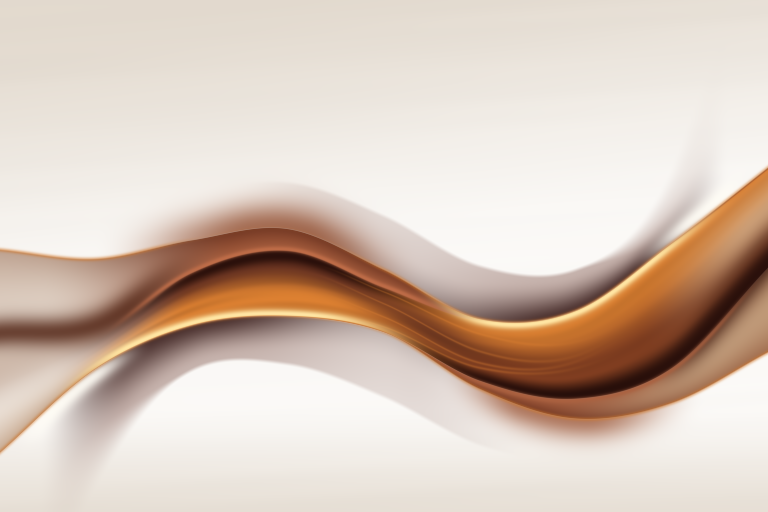
Reproduce this background procedurally as a WebGL 2 fragment shader.

```glsl
#version 300 es
precision highp float;
uniform vec2 u_resolution;
out vec4 fragColor;

const vec3 INK = vec3(0.16, 0.06, 0.04);
const vec3 BROWN = vec3(0.45, 0.22, 0.14);
const vec3 COPPER = vec3(0.67, 0.38, 0.25);
const vec3 ORANGE = vec3(0.81, 0.47, 0.18);
const vec3 GOLD = vec3(1.0, 0.90, 0.64);
const vec3 MAUVE = vec3(0.67, 0.56, 0.53);
const vec3 PALE = vec3(0.87, 0.81, 0.76);
const vec3 WHITE = vec3(1.0, 0.99, 0.96);

float hash(vec2 p) {
  vec3 q = fract(vec3(p.xyx) * 0.1031);
  q += dot(q, q.yzx + 33.33);
  return fract((q.x + q.y) * q.z);
}

float noise(vec2 p) {
  vec2 i = floor(p), f = fract(p);
  f = f * f * (3.0 - 2.0 * f);
  return mix(mix(hash(i), hash(i + vec2(1, 0)), f.x),
             mix(hash(i + vec2(0, 1)), hash(i + vec2(1, 1)), f.x), f.y);
}

// Smooth curve through nine evenly spaced heights
float spline(float x, float k[9]) {
  float s = clamp(x, 0.0, 0.9999) * 8.0, t = fract(s);
  int i = int(s);
  float b = k[i], c = k[i + 1];
  float a = i > 0 ? k[i - 1] : 2.0 * b - c;
  float d = i < 7 ? k[i + 2] : 2.0 * c - b;
  return b + 0.5 * t * (c - a + t * (2.0 * a - 5.0 * b + 4.0 * c - d + t * (3.0 * (b - c) + d - a)));
}

// Returns curve height and signed distance, positive above it
vec2 curve(vec2 p, float aspect, float k[9]) {
  float h = spline(p.x, k), e = 0.004;
  float x = clamp(p.x, e, 1.0 - e);
  float slope = (spline(x + e, k) - spline(x - e, k)) / (2.0 * e * aspect);
  return vec2(h, (p.y - h) / sqrt(1.0 + slope * slope));
}

float above(float d, float soft) { return smoothstep(-soft, soft, d); }
float bell(float d, float width) { return exp(-d * d / (width * width)); }
float span(float x, float a, float b, float c, float d) {
  return smoothstep(a, b, x) * (1.0 - smoothstep(c, d, x));
}

// Translucent shadow between the body (inner) and its outer edge
vec3 veil(vec3 base, float u, float along, float outer, float inner) {
  float strength = smoothstep(0.48, 0.72, along);
  float soft = mix(0.005, 0.045, smoothstep(0.76, 0.92, along));
  float alpha = above(outer, soft) * above(inner, 0.004);
  alpha *= mix(0.42, 0.95, strength) * mix(1.0, 0.68, u);
  alpha *= span(along, 0.30, 0.48, 0.83, 0.95);
  vec3 tint = mix(vec3(0.25, 0.14, 0.13), MAUVE, smoothstep(0.0, 0.9, u + 0.45 * (1.0 - strength)));
  return mix(base, tint, alpha);
}

vec3 ribbon(float t, float along, vec3 tip, vec3 sheen) {
  vec3 outer = mix(tip, sheen, sin(3.1416 * t));
  return mix(outer, mix(BROWN, COPPER, t), smoothstep(0.05, 0.31, along));
}

vec3 coreColor(float s, float x) {
  vec3 left = mix(INK, BROWN * 0.9, smoothstep(0.08, 0.3, s));
  left = mix(left, ORANGE, smoothstep(0.22, 0.68, s));
  vec3 right = mix(ORANGE, vec3(0.48, 0.23, 0.12), smoothstep(0.16, 0.65, s));
  right = mix(right, INK, smoothstep(0.74, 0.95, s));
  vec3 c = mix(left, right, smoothstep(0.43, 0.64, x));
  c = mix(c, BROWN * 0.85, 0.7 * bell(x - 0.56, 0.07) * bell(s - 0.48, 0.28));
  c *= 0.93 + 0.14 * noise(vec2(s * 11.0 + x * 5.0, x * 5.0));
  // Fine flowing filaments
  for (int i = 0; i < 4; i++) {
    float f = float(i), path = 0.22 + 0.18 * f + 0.13 * sin(x * 10.0 + f);
    c = mix(c, ORANGE * 1.12, 0.3 * bell(s - path, 0.022) * span(x, 0.40, 0.52, 0.62, 0.82));
  }
  vec3 leftTip = mix(vec3(0.94, 0.91, 0.88), vec3(0.78, 0.66, 0.56), s * s);
  c = mix(c, leftTip, 1.0 - smoothstep(0.06, 0.25, x));
  return mix(c, vec3(0.84, 0.70, 0.56), 0.75 * smoothstep(0.83, 0.98, x) * bell(s - 0.4, 0.28));
}

void main() {
  vec2 p = gl_FragCoord.xy / u_resolution;
  float aspect = u_resolution.x / u_resolution.y, aa = 0.9 / u_resolution.y, x = p.x;
  vec2 top = curve(p, aspect, float[9](0.512, 0.494, 0.531, 0.553, 0.473, 0.377, 0.393, 0.525, 0.672));
  vec2 crest = curve(p, aspect, float[9](0.248, 0.336, 0.467, 0.510, 0.438, 0.373, 0.390, 0.522, 0.669));
  vec2 low = curve(p, aspect, float[9](0.117, 0.281, 0.365, 0.383, 0.352, 0.256, 0.221, 0.281, 0.477));
  vec2 base = curve(p, aspect, float[9](0.117, 0.281, 0.365, 0.383, 0.352, 0.240, 0.182, 0.213, 0.312));
  vec2 roof = curve(p, aspect, float[9](0.41, 0.51, 0.615, 0.643, 0.578, 0.480, 0.473, 0.613, 1.06));
  vec2 foot = curve(p, aspect, float[9](-0.21, 0.102, 0.277, 0.289, 0.225, 0.131, 0.094, 0.098, 0.14));
  vec2 fold = curve(p, aspect, float[9](0.35, 0.365, 0.48, 0.52, 0.43, 0.37, 0.39, 0.52, 0.67));

  // Warm paper backdrop
  float shade = smoothstep(0.48, 1.08, p.y + 0.2 * (0.5 - x)) + 0.85 * smoothstep(0.22, -0.03, p.y);
  vec3 color = mix(vec3(0.982, 0.975, 0.965), vec3(0.885, 0.85, 0.805), clamp(shade, 0.0, 1.0));
  color += 0.008 * (noise(vec2(x * 3.0, p.y * 40.0 - x * 4.0)) - 0.5);

  // Veils and glows, each kept to its own side of the body
  float rise = clamp((p.y - top.x) / max(roof.x - top.x, 0.01), 0.0, 1.0);
  float fall = clamp((low.x - p.y) / max(low.x - foot.x, 0.01), 0.0, 1.0);
  color = veil(color, rise, x, -roof.y, top.y);
  color = veil(color, fall, 1.0 - x, foot.y, -low.y);
  float overGlow = above(top.y, aa) * bell(top.y, 0.05) * span(x, 0.12, 0.33, 0.40, 0.56);
  float underGlow = above(-base.y, aa) * bell(base.y, 0.04) * span(x, 0.57, 0.68, 0.76, 0.92);
  color = mix(color, COPPER * 0.88, 0.85 * overGlow);
  color = mix(color, COPPER * 0.92, 0.8 * underGlow);
  color = mix(color, WHITE, 0.9 * bell(low.y + 0.012, 0.018) * span(x, 0.02, 0.07, 0.12, 0.2));
  color = mix(color, WHITE, 0.9 * bell(top.y - 0.012, 0.018) * span(x, 0.82, 0.9, 0.93, 0.98));

  // Side ribbons
  float t = clamp((top.x - p.y) / max(top.x - crest.x, 0.004), 0.0, 1.0);
  vec3 upper = ribbon(t, x, vec3(0.74, 0.63, 0.56), PALE);
  color = mix(color, upper, above(-top.y, aa) * above(low.y, aa));
  t = clamp((p.y - base.x) / max(low.x - base.x, 0.004), 0.0, 1.0);
  vec3 lower = ribbon(t, 1.0 - x, vec3(0.63, 0.43, 0.31), vec3(0.75, 0.60, 0.47));
  color = mix(color, lower, above(base.y, aa) * above(-low.y, aa));

  // Core band, dissolving softly toward the left
  float s = clamp((crest.x - p.y) / max(crest.x - low.x, 0.01), 0.0, 1.0);
  float crestSoft = mix(0.06, aa, smoothstep(0.05, 0.24, x));
  color = mix(color, coreColor(s, x), above(-crest.y, crestSoft) * above(low.y, aa));
  color = mix(color, BROWN * 0.75, 0.85 * bell(fold.y, 0.03) * (1.0 - smoothstep(0.16, 0.29, x)));
  float body = above(-top.y, aa) * above(base.y, aa);
  color = mix(color, INK, body * 0.75 * bell(low.y - 0.012, 0.03) * smoothstep(0.84, 0.93, x));

  // Bright rims
  color = mix(color, ORANGE, 0.55 * bell(top.y, 0.004) * (1.0 - 0.85 * span(x, 0.18, 0.27, 0.42, 0.52)));
  color = mix(color, ORANGE, 0.5 * bell(base.y, 0.004));
  color = mix(color, COPPER * 1.15, 0.75 * bell(crest.y - 0.003, 0.005) * span(x, 0.13, 0.22, 0.52, 0.6));
  color = mix(color, COPPER, 0.75 * bell(low.y + 0.003, 0.005) * span(x, 0.55, 0.65, 0.92, 1.0));
  color = mix(color, GOLD, body * bell(low.y - 0.004, 0.009) * span(x, 0.06, 0.17, 0.40, 0.58));
  color = mix(color, GOLD, body * bell(top.y + 0.004, 0.009) * span(x, 0.53, 0.65, 0.84, 0.97));
  fragColor = vec4(clamp(color, 0.0, 1.0), 1.0);
}
```
